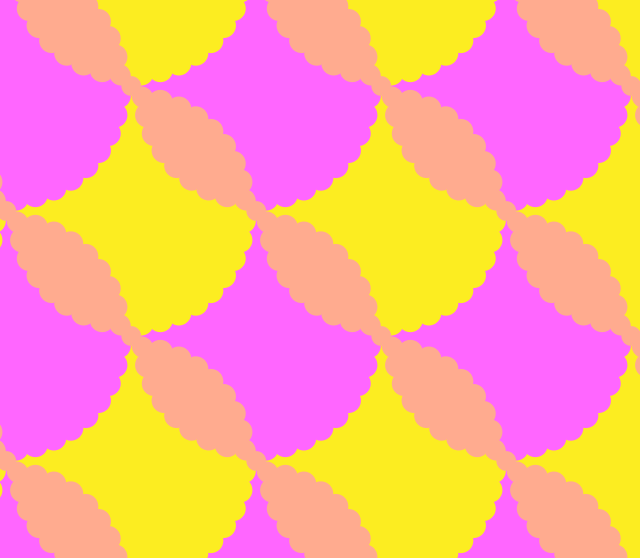
A WebGL 2 fragment shader for this pattern:

```glsl
#version 300 es
precision highp float;
// Overlapping scalloped discs in yellow and magenta, with peach lenses and beads.

uniform vec2 u_resolution;
out vec4 fragColor;

const vec3 MAGENTA = vec3(1.0, 0.4, 1.0);
const vec3 YELLOW = vec3(0.99, 0.93, 0.13);
const vec3 PEACH = vec3(1.0, 0.67, 0.56);

const float REPEATS_ACROSS = 2.56;
const vec2 FIRST_DISC = vec2(0.525, 0.388); // in repeats, from the lower left
const float SCALLOPS = 36.0;
const float RING_RADIUS = 0.45;
const float SCALLOP_RADIUS = 0.05;
const float BEAD_RADIUS = 0.0395;
const float TAU = 6.2831853;

// Offset from the nearest point of a unit grid shifted by origin
vec2 gridOffset(vec2 p, vec2 origin) {
  return fract(p - origin + 0.5) - 0.5;
}

// Signed distance to a disc with round scallops along its rim
float scallopedDisc(vec2 p, float ringRadius, float bumpRadius, float count) {
  float sector = TAU / count;
  float angle = (floor(atan(p.y, p.x) / sector) + 0.5) * sector;
  vec2 bump = ringRadius * vec2(cos(angle), sin(angle));
  return min(length(p) - ringRadius, length(p - bump) - bumpRadius);
}

// Antialiased coverage from a signed distance
float coverage(float dist, float pixel) {
  return clamp(0.5 - dist / pixel, 0.0, 1.0);
}

void main() {
  float pixel = REPEATS_ACROSS / u_resolution.x;
  vec2 p = gl_FragCoord.xy * pixel - FIRST_DISC;

  // Two interleaved grids of discs
  vec2 fromYellow = gridOffset(p, vec2(0.0));
  vec2 fromMagenta = gridOffset(p, vec2(0.5));
  float yellow = coverage(scallopedDisc(fromYellow, RING_RADIUS, SCALLOP_RADIUS, SCALLOPS), pixel);
  float magenta = coverage(scallopedDisc(fromMagenta, RING_RADIUS, SCALLOP_RADIUS, SCALLOPS), pixel);

  // Rising neighbours blend to peach; falling ones stack, upper left on top
  vec2 toMagenta = fromYellow - fromMagenta;
  vec3 color;
  if (toMagenta.x * toMagenta.y > 0.0) {
    color = mix(MAGENTA, mix(YELLOW, PEACH, magenta), yellow);
  } else if (toMagenta.x > 0.0) {
    color = mix(MAGENTA, YELLOW, yellow);
  } else {
    color = mix(YELLOW, MAGENTA, magenta);
  }

  // Beads where four discs meet
  float beadDist = min(length(gridOffset(p, vec2(0.5, 0.0))),
                       length(gridOffset(p, vec2(0.0, 0.5)))) - BEAD_RADIUS;
  color = mix(color, PEACH, coverage(beadDist, pixel));

  fragColor = vec4(color, 1.0);
}
```
